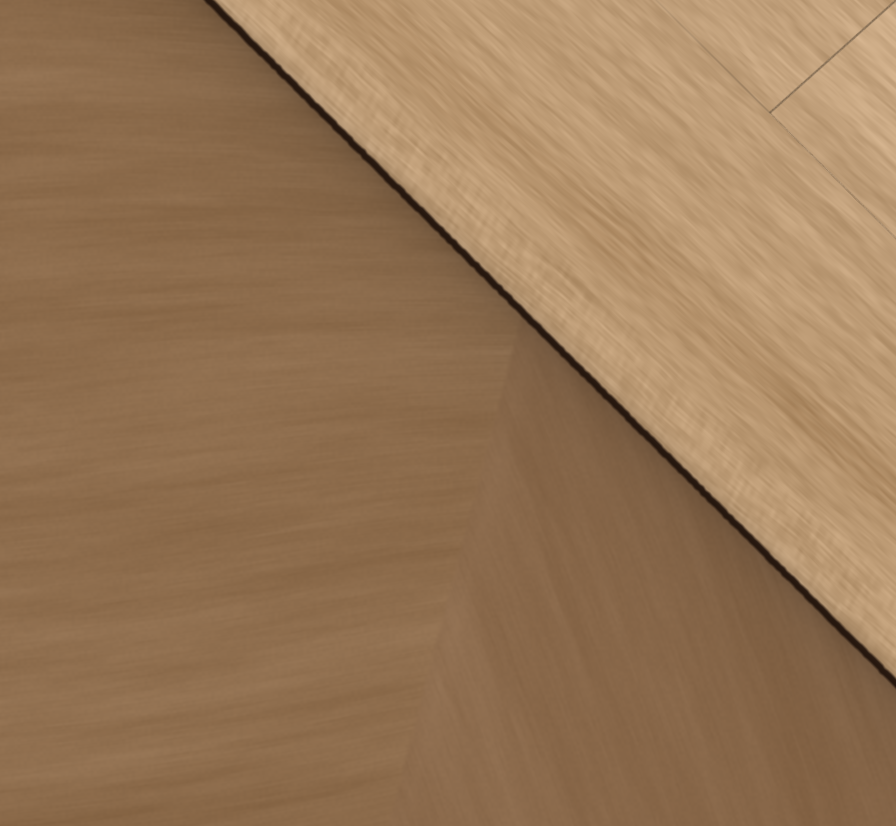
Give the GLSL for this texture, as a Shadertoy shader.

```glsl
// Draws brown veneer with a mitred seam beside a pale oak board along a dark diagonal gap.

const vec2 EDGE_START = vec2(0.254, 1.0);
const vec2 EDGE_DIR = vec2(0.709, -0.705);
const vec2 EDGE_NORMAL = vec2(0.705, 0.709);

float hash(vec2 p) {
    vec3 q = fract(vec3(p.xyx) * 0.1031);
    q += dot(q, q.yzx + 33.33);
    return fract((q.x + q.y) * q.z);
}

float noise(vec2 p) {
    vec2 cell = floor(p), f = fract(p);
    f = f * f * (3.0 - 2.0 * f);
    float low = mix(hash(cell), hash(cell + vec2(1, 0)), f.x);
    float high = mix(hash(cell + vec2(0, 1)), hash(cell + vec2(1, 1)), f.x);
    return mix(low, high, f.y);
}

// Signed layered noise, roughly -0.5 to 0.5
float fbm(vec2 p) {
    float sum = 0.0, gain = 0.5;
    for (int i = 0; i < 4; i++) {
        sum += gain * (noise(p) - 0.5);
        p = p * 2.03 + 17.3;
        gain *= 0.55;
    }
    return sum;
}

// Soft-edged line: 1 on the centre, 0 beyond its width
float line(float dist, float width, float blur) {
    return 1.0 - smoothstep(width - blur, width + blur, abs(dist));
}

// x runs along the fibres, y runs across them
float veneerGrain(vec2 g) {
    float bands = fbm(g * vec2(1.3, 13.0));
    float streaks = fbm(g * vec2(5.0, 65.0) + 41.0);
    float fibres = noise(g * vec2(28.0, 300.0)) - 0.5;
    return 0.075 * bands + 0.05 * streaks + 0.014 * fibres;
}

vec3 veneer(vec2 p, float edgeDist, float px) {
    // Left leaf: nearly level fibres that fan upward near the bottom
    float slope = mix(0.17, -0.05, smoothstep(0.0, 1.0, p.y));
    vec2 leftGrain = vec2(p.x, p.y - slope * p.x + 0.012 * sin(p.x * 5.0 + p.y * 4.0));
    vec3 left = vec3(0.552, 0.422, 0.296) + veneerGrain(leftGrain);

    // Right leaf: steep fibres leaning down to the right
    vec2 along = normalize(vec2(0.36, -0.93));
    vec2 rightGrain = vec2(dot(p, along), dot(p, vec2(-along.y, along.x)));
    rightGrain.y += 0.06 * rightGrain.x * rightGrain.x;
    vec3 right = vec3(0.538, 0.408, 0.289) + 0.8 * veneerGrain(rightGrain + 7.0);

    float seam = p.x - (0.470 + 0.262 * p.y);
    vec3 col = mix(left, right, smoothstep(-0.003 - px, 0.003 + px, seam));
    col += 0.014 * exp(-abs(seam - 0.018) * 55.0);

    // Shade deepens beside the raised board
    col *= 1.0 - 0.12 * exp(edgeDist * 13.0) - 0.12 * exp(edgeDist * 70.0);
    return col * (1.0 + 0.025 * (noise(p * 260.0) - 0.5));
}

vec3 oak(float along, float across, float px) {
    float drift = across - 0.045 * along + 0.012 * fbm(vec2(along * 5.0, across * 9.0));
    float crossSeam = along - 0.577 - 0.06 * (across - 0.381);
    float upperPlank = smoothstep(-px, px, across - 0.381);
    float farPlank = upperPlank * smoothstep(-px, px, crossSeam);
    vec2 g = vec2(along, drift) + farPlank * vec2(3.7, 1.9);

    float bands = fbm(g * vec2(1.8, 24.0) + 5.0);
    float streaks = fbm(g * vec2(7.0, 110.0));
    float pores = noise(g * vec2(45.0, 330.0));
    vec3 col = vec3(0.735, 0.602, 0.452);
    col += 0.09 * bands + 0.10 * streaks + 0.06 * (pores - 0.5);

    // Dark growth rings gather in a long central stripe
    float stripe = exp(-pow((drift - 0.115) / 0.035, 2.0));
    float rings = 0.5 + 0.5 * sin(drift * 520.0 + 12.0 * fbm(g * vec2(4.0, 12.0)));
    col -= stripe * (0.025 + 0.055 * rings * noise(g * vec2(9.0, 45.0))) * vec3(0.9, 1.0, 1.05);

    // Plain rounded border, with fine flecks across it
    float border = 1.0 - smoothstep(0.055, 0.095, across);
    float flecks = noise(vec2(along * 170.0 + across * 60.0, across * 75.0)) - 0.5;
    col += border * (0.012 + 0.045 * flecks);
    col += vec3(0.025, 0.028, 0.032) * smoothstep(0.16, 0.45, across);
    col += 0.02 * farPlank;

    // Joints between planks
    float joint = line(crossSeam, 0.0012, px) * upperPlank;
    float longJoint = line(across - 0.381, 0.001, px) * smoothstep(0.2, 0.6, along);
    col *= 1.0 - 0.30 * joint - 0.16 * longJoint;
    return col * (1.0 - 0.16 * exp(-across * 90.0));
}

void mainImage(out vec4 fragColor, in vec2 fragCoord) {
    vec2 p = fragCoord / iResolution.y;
    float px = 1.0 / iResolution.y;
    vec2 offset = p - EDGE_START;
    float across = dot(offset, EDGE_NORMAL);
    float along = dot(offset, EDGE_DIR);

    vec3 lower = veneer(p, min(across, 0.0), px);
    vec3 upper = oak(along, max(across, 0.0), px);
    vec3 col = mix(lower, upper, smoothstep(-px, px, across));

    // Dark gap with a slightly rough rim
    float rough = 0.0012 * (noise(vec2(along * 180.0, 3.0)) - 0.5);
    float gap = line(across + 0.001 + rough, 0.0042, 0.001 + px);
    col = mix(col, vec3(0.13, 0.075, 0.045), 0.94 * gap);
    fragColor = vec4(clamp(col, 0.0, 1.0), 1.0);
}
```
